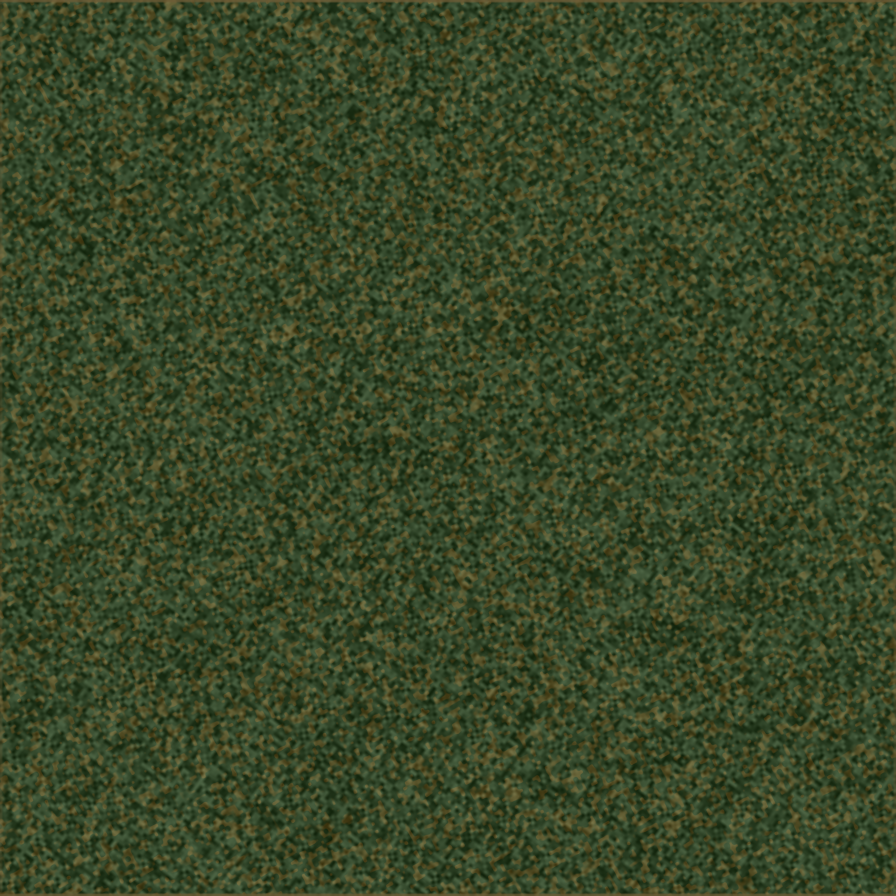
Reproduce this texture procedurally as a WebGL 2 fragment shader.

```glsl
#version 300 es
precision highp float;

uniform vec2 u_resolution;
out vec4 outColor;

float hash(vec2 cell, float seed) {
    vec3 q = fract(vec3(cell, cell.x + seed) * vec3(0.1031, 0.1030, 0.0973));
    q += dot(q, q.yzx + 33.33);
    return fract((q.x + q.y) * q.z);
}

float valueNoise(vec2 p, float seed) {
    vec2 cell = floor(p);
    vec2 f = fract(p);
    vec2 w = f * f * (3.0 - 2.0 * f);
    float low = mix(hash(cell, seed), hash(cell + vec2(1, 0), seed), w.x);
    float high = mix(hash(cell + vec2(0, 1), seed), hash(cell + vec2(1, 1), seed), w.x);
    return mix(low, high, w.y);
}

void main() {
    vec2 uv = gl_FragCoord.xy / u_resolution;
    vec2 p = gl_FragCoord.xy / u_resolution.y;

    // Turned lattices keep the grain free of visible rows
    vec2 greenGrid = mat2(0.8, 0.6, -0.6, 0.8) * p * 225.0 + 400.0;
    vec2 rustGrid = mat2(0.88, -0.475, 0.475, 0.88) * p * 220.0 + 700.0;

    // Dark to light green grain with a faint broad drift
    float shade = valueNoise(greenGrid, 17.0);
    shade += 0.08 * (valueNoise(p * 14.0 + 50.0, 5.0) - 0.5);
    vec3 color = mix(vec3(0.07, 0.14, 0.045), vec3(0.295, 0.385, 0.26), shade);

    // Warm flecks scattered over the green
    float rust = smoothstep(0.45, 0.86, valueNoise(rustGrid, 91.0));
    color += rust * vec3(0.16, 0.06, 0.01);

    // Thin tan borders, strongest along top and bottom
    vec2 margin = min(uv, 1.0 - uv);
    vec2 border = 1.0 - smoothstep(vec2(0.001), vec2(0.004), margin);
    float tan_amount = max(0.8 * border.y, 0.3 * border.x);
    color = mix(color, vec3(0.43, 0.36, 0.21), tan_amount);

    outColor = vec4(color, 1.0);
}
```
